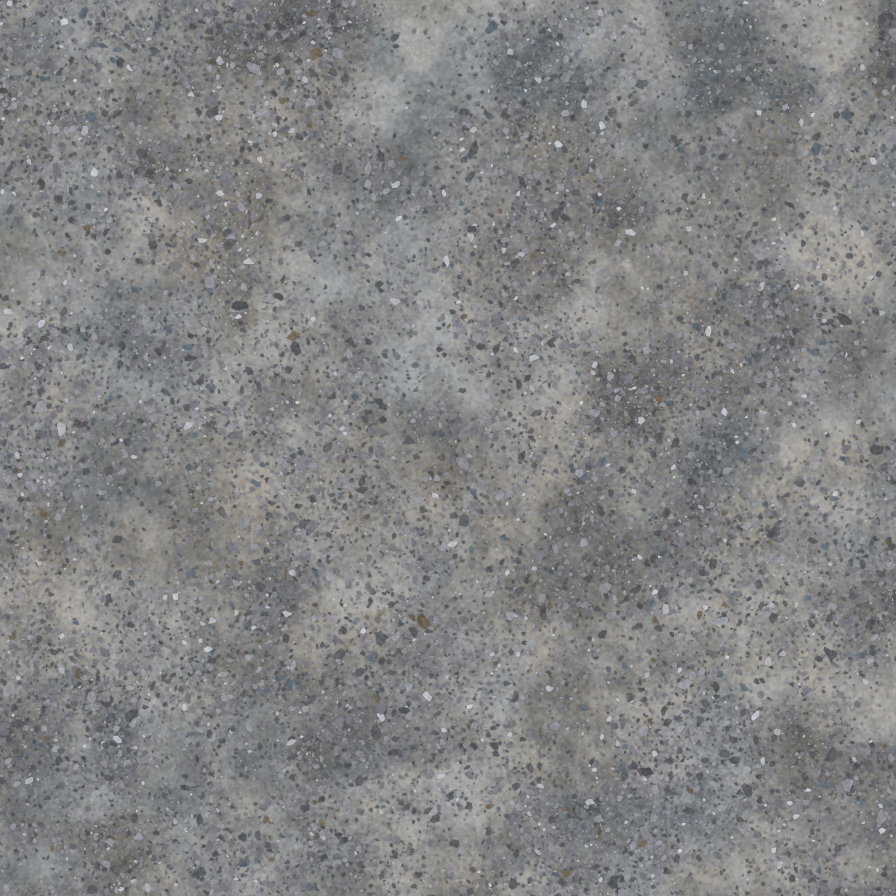
This texture is drawn by a three.js fragment shader. Its source:

```glsl
// Weathered grey stone: soft mottled clouds strewn with small angular chips.
// Clouds are layered, blurred cellular noise; chips are random convex polygons
// scattered one per cell on five grids, from fine dust up to coarse gravel.

#define CLOUD_SCALE 9.0      // largest blotches across the canvas
#define CLOUD_GAIN 0.72      // strength of each finer cloud octave
#define CLOUD_CONTRAST 2.35
#define WARMTH 0.085         // strength of rusty and bluish stains
#define GRIT 0.085           // fine surface grain
#define FINEST_GRID 250.0    // cells across for the smallest chips
#define GRID_STEP 0.68       // grid ratio from one chip layer to the next
#define CHIP_DENSITY 0.36
#define CROWDING 2.3         // how strongly chips gather in clusters
#define CHIP_OPACITY 0.86
#define EDGE 0.0009          // half width of a chip's smoothed edge

varying vec2 vUv;

const float TAU = 6.2831853;
const vec3 DARK_STONE = vec3(0.415, 0.422, 0.418);
const vec3 PALE_STONE = vec3(0.650, 0.648, 0.638);

vec3 hash(vec2 p) {
  vec3 q = fract(p.xyx * vec3(0.1031, 0.1030, 0.0973));
  q += dot(q, q.yxz + 33.33);
  return fract((q.xxy + q.yzz) * q.zyx);
}

// Cellular noise with Gaussian cells: three independent smooth fields.
vec3 blotches(vec2 p) {
  vec2 cell = floor(p);
  vec3 sum = vec3(0.0);
  float total = 0.0;
  for (int y = -1; y <= 1; y++) {
    for (int x = -1; x <= 1; x++) {
      vec2 id = cell + vec2(x, y);
      vec2 d = id + hash(id + 71.0).xy - p;
      float weight = exp(-5.0 * dot(d, d));
      sum += weight * hash(id + 19.0);
      total += weight;
    }
  }
  return sum / total;
}

vec3 clouds(vec2 uv, int octaves) {
  vec2 p = uv * CLOUD_SCALE + 40.0;
  vec3 sum = vec3(0.0);
  float weight = 1.0, total = 0.0;
  for (int i = 0; i < 6; i++) {
    if (i >= octaves) break;
    sum += weight * blotches(p);
    total += weight;
    weight *= CLOUD_GAIN;
    p = mat2(0.8, 0.6, -0.6, 0.8) * p * 2.0 + 13.0;
  }
  return sum / total;
}

vec3 chipColor(float pick) {
  vec3 c = vec3(0.475, 0.475, 0.505);               // slate
  if (pick > 0.42) c = vec3(0.335, 0.345, 0.360);   // charcoal
  if (pick > 0.64) c = vec3(0.585, 0.590, 0.620);   // pale grey
  if (pick > 0.91) c = vec3(0.36, 0.41, 0.46);      // blue
  if (pick > 0.945) c = vec3(0.43, 0.38, 0.31);     // ochre
  if (pick > 0.96) c = vec3(0.76, 0.77, 0.80);      // white
  return c;
}

// Distance to a rough six-sided chip, from randomly placed half planes.
float chipDistance(vec2 q, vec2 id, float radius) {
  float d = -1.0;
  for (int k = 0; k < 6; k++) {
    vec3 h = hash(id + float(k) * 7.3 + 3.0);
    float a = TAU * (float(k) + 0.7 * h.x) / 6.0;
    d = max(d, dot(q, vec2(cos(a), sin(a))) - radius * (0.7 + 0.5 * h.y));
  }
  return d;
}

// Lays one grid of chips, each with a faint dark rim, over the ground.
vec3 addChips(vec3 color, vec2 uv, float grid, float density, float seed) {
  vec2 p = uv * grid;
  vec2 cell = floor(p);
  float edge = EDGE * grid;
  for (int y = -1; y <= 1; y++) {
    for (int x = -1; x <= 1; x++) {
      vec2 id = cell + vec2(x, y) + seed;
      vec3 place = hash(id);
      float presence = smoothstep(0.0, 0.06, density - place.z);
      vec2 q = p - (cell + vec2(x, y) + 0.1 + 0.8 * place.xy);
      if (presence <= 0.0 || dot(q, q) > 0.8) continue;
      vec3 look = hash(id + 57.0);
      float turn = TAU * look.z, c = cos(turn), s = sin(turn);
      q = mat2(c, s, -s, c) * q * vec2(1.0, 1.0 + 0.6 * look.y);
      float d = chipDistance(q, id, mix(0.2, 0.45, look.y));
      float rim = 1.0 - smoothstep(0.0, 2.5 * edge, d);
      float fill = 1.0 - smoothstep(-edge, edge, d);
      vec3 chip = chipColor(look.x) * (0.92 + 0.16 * look.z);
      color *= 1.0 - 0.06 * rim * presence;
      color = mix(color, chip, fill * presence * CHIP_OPACITY);
    }
  }
  return color;
}

void main() {
  // Mottled ground with warm and cool stains
  vec3 field = clouds(vUv, 6);
  float tone = clamp(0.5 + (field.x - 0.5) * CLOUD_CONTRAST, 0.0, 1.0);
  vec3 color = mix(DARK_STONE, PALE_STONE, tone);
  color += (field.y - 0.5) * WARMTH * vec3(1.0, 0.0, -0.9);

  // Chips, fine to coarse, crowding into the darker areas
  vec3 broad = clouds(vUv, 3);
  float crowd = 1.0 + CROWDING * (0.6 * (0.5 - broad.x) + broad.z - 0.5);
  crowd = clamp(crowd, 0.25, 1.9);
  float grid = FINEST_GRID;
  for (int i = 0; i < 5; i++) {
    float share = i == 4 ? 0.35 : (i == 0 ? 0.75 : 1.0);
    color = addChips(color, vUv, grid, CHIP_DENSITY * crowd * share, float(i) * 331.0);
    grid *= GRID_STEP;
  }

  color += (blotches(vUv * 310.0).x - 0.5) * GRIT;
  gl_FragColor = vec4(color, 1.0);
}
```
